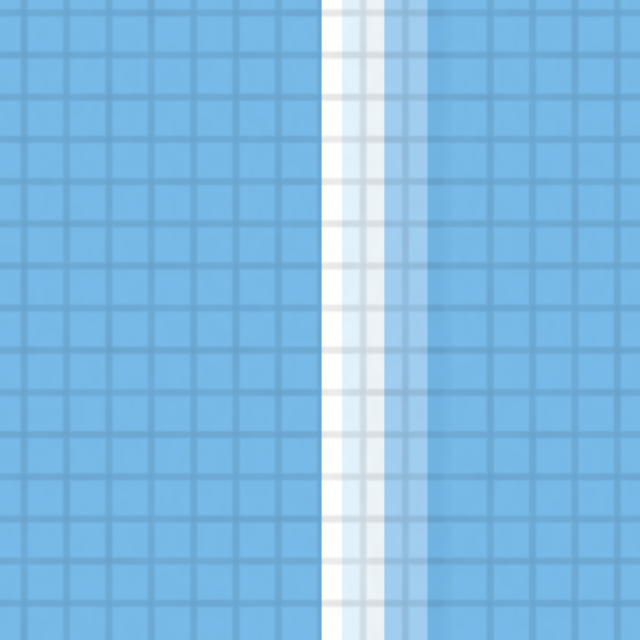
This pattern is drawn by a WebGL 1 fragment shader. Its source:

```glsl
precision highp float;

uniform vec2 u_resolution;

#define GRID_PERIOD vec2(0.0662, 0.0659)
#define GRID_PHASE vec2(0.0378, 0.0573)
#define LINE_HALF_WIDTH 0.0055
#define LINE_SOFTNESS 0.0032
#define LINE_DARKNESS 0.085
#define WEAR 0.012
#define BLUE vec3(0.465, 0.725, 0.906)
#define WHITE vec3(0.998, 0.998, 0.995)
#define PALE vec3(0.885, 0.948, 0.985)
#define MIST vec3(0.925, 0.952, 0.970)
#define SKY vec3(0.625, 0.805, 0.940)
#define SHADE vec3(0.440, 0.700, 0.882)

vec2 hashGradient(vec2 cell) {
  float angle = 6.2832 * fract(sin(dot(cell, vec2(127.1, 311.7))) * 4375.85);
  return vec2(cos(angle), sin(angle));
}

float gradientNoise(vec2 p) {
  vec2 i = floor(p);
  vec2 f = fract(p);
  vec2 u = f * f * f * (f * (f * 6.0 - 15.0) + 10.0);
  float a = dot(hashGradient(i), f);
  float b = dot(hashGradient(i + vec2(1.0, 0.0)), f - vec2(1.0, 0.0));
  float c = dot(hashGradient(i + vec2(0.0, 1.0)), f - vec2(0.0, 1.0));
  float d = dot(hashGradient(i + vec2(1.0, 1.0)), f - vec2(1.0, 1.0));
  return mix(mix(a, b, u.x), mix(c, d, u.x), u.y);
}

// Soft step from 0 to 1 across a vertical boundary
float edge(float boundary, float x, float softness) {
  return smoothstep(boundary - softness, boundary + softness, x);
}

// Vertical ribbon: crisp white on the left, fading in steps to blue
vec3 ribbonColor(float x, float softness) {
  vec3 color = mix(BLUE, WHITE, edge(0.5026, x, softness));
  color = mix(color, PALE, edge(0.5345, x, softness));
  color = mix(color, MIST, edge(0.5720, x, softness));
  color = mix(color, SKY, edge(0.6005, x, softness));
  color = mix(color, SHADE, edge(0.6680, x, softness));
  return mix(color, BLUE, edge(0.6940, x, 0.006));
}

// Coverage of the grid lines: x for upright lines, y for level ones
vec2 gridLines(vec2 p, float softness) {
  vec2 cell = (p - GRID_PHASE) / GRID_PERIOD;
  vec2 distanceToLine = abs(fract(cell + 0.5) - 0.5) * GRID_PERIOD;
  return 1.0 - smoothstep(vec2(LINE_HALF_WIDTH - softness),
                          vec2(LINE_HALF_WIDTH + softness), distanceToLine);
}

void main() {
  vec2 p = gl_FragCoord.xy / u_resolution;
  float pixel = 1.0 / min(u_resolution.x, u_resolution.y);

  vec3 color = ribbonColor(p.x, max(0.0018, 0.7 * pixel));

  // The white strip and the shaded fade hide the upright lines
  vec2 lines = gridLines(p, max(LINE_SOFTNESS, 0.7 * pixel));
  float whiteStrip = edge(0.5026, p.x, 0.001) * (1.0 - edge(0.5345, p.x, 0.001));
  float shadedFade = edge(0.6680, p.x, 0.002) * (1.0 - edge(0.7200, p.x, 0.004));
  lines.x *= (1.0 - whiteStrip) * (1.0 - 0.75 * shadedFade);

  // Uneven line strength and faint blotches
  float strength = 1.0 + 0.25 * gradientNoise(p * 14.0);
  float coverage = max(lines.x, lines.y) + 0.25 * lines.x * lines.y;
  color *= 1.0 - LINE_DARKNESS * strength * coverage;
  color *= 1.0 + WEAR * gradientNoise(p * vec2(45.0, 30.0));

  gl_FragColor = vec4(clamp(color, 0.0, 1.0), 1.0);
}
```
